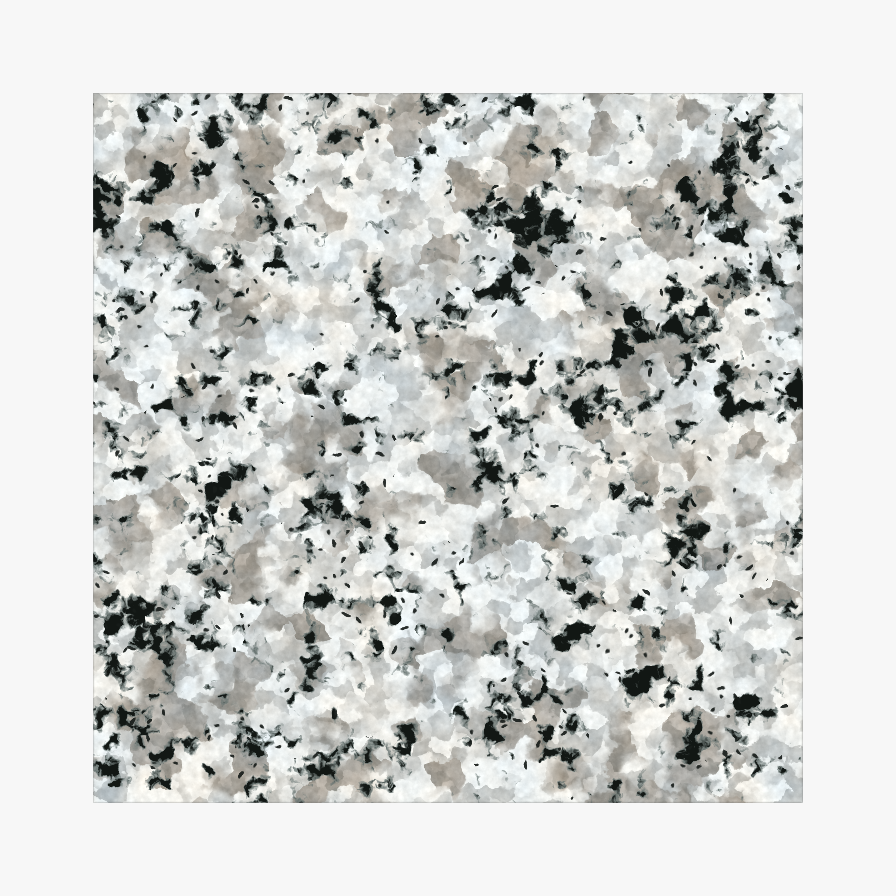
This texture is drawn by a Shadertoy shader. Its source:

```glsl
// A square slab of polished pale granite centred on an off-white ground.
// Soft-edged crystals give feldspar and quartz; thresholded fractal noise
// gives clustered dark mica, with small elongated flecks scattered on top.

vec2 hash2(vec2 p) {
    vec3 q = fract(p.xyx * vec3(0.1031, 0.1030, 0.0973));
    q += dot(q, q.yzx + 33.33);
    return fract((q.xx + q.yz) * q.zy);
}

float noise(vec2 p) {
    vec2 i = floor(p), f = fract(p);
    f = f * f * (3.0 - 2.0 * f);
    return mix(mix(hash2(i).x, hash2(i + vec2(1, 0)).x, f.x),
               mix(hash2(i + vec2(0, 1)).x, hash2(i + vec2(1, 1)).x, f.x), f.y);
}

float fbm(vec2 p) {
    float sum = 0.0, gain = 0.533;
    for (int i = 0; i < 4; i++) {
        sum += gain * noise(p);
        p = mat2(1.6, 1.2, -1.2, 1.6) * p + 17.3;
        gain *= 0.5;
    }
    return sum;
}

// Random tone per crystal, blended softly where crystals meet
float crystals(vec2 p) {
    vec2 cell = floor(p);
    float tone = 0.0, total = 0.0;
    for (int y = -1; y <= 1; y++)
    for (int x = -1; x <= 1; x++) {
        vec2 id = cell + vec2(x, y);
        vec2 d = id + hash2(id) - p;
        float weight = exp(-22.0 * dot(d, d));
        tone += weight * hash2(id + 71.0).x;
        total += weight;
    }
    return tone / total;
}

// Sparse elongated flecks at random angles
float flecks(vec2 p, float density) {
    vec2 cell = floor(p);
    float cover = 0.0;
    for (int y = -1; y <= 1; y++)
    for (int x = -1; x <= 1; x++) {
        vec2 id = cell + vec2(x, y);
        vec2 shape = hash2(id + 131.0);
        vec2 d = p - id - hash2(id + 29.0);
        float angle = 6.283 * shape.x;
        d = mat2(cos(angle), -sin(angle), sin(angle), cos(angle)) * d;
        d.y *= 1.0 + 1.5 * shape.y;
        float radius = mix(0.13, 0.32, shape.y * shape.y);
        float present = step(hash2(id + 211.0).x, density);
        cover = max(cover, present * smoothstep(0.07, -0.07, length(d) - radius));
    }
    return cover;
}

vec3 granite(vec2 p) {
    vec2 ragged = vec2(fbm(p * 90.0), fbm(p * 90.0 + 40.0)) - 0.5;
    vec2 q = p + 0.016 * ragged;
    float cluster = fbm(p * 15.0 + 5.0);
    float fine = fbm(p * 170.0 + 9.0) - 0.5;

    // Milky feldspar
    float milk = 0.55 * crystals(q * 58.0) + 0.45 * fbm(p * 36.0 + 60.0);
    vec3 color = mix(vec3(0.74, 0.75, 0.74), vec3(0.95, 0.96, 0.95),
                     smoothstep(0.2, 0.68, milk));

    // Smoky, slightly brown quartz
    float smoke = 0.45 * crystals(q * 34.0 + 80.0) + 0.55 * fbm(p * 19.0 + 33.0);
    vec3 quartz = mix(vec3(0.50, 0.49, 0.46), vec3(0.69, 0.67, 0.64),
                      crystals(q * 75.0 + 15.0));
    color = mix(color, quartz, 0.8 * smoothstep(0.53, 0.69, smoke));

    // Faint warm and cool stains, then fine grain
    color += (fbm(p * 24.0 + 90.0) - 0.5) * vec3(0.07, 0.0, -0.07);
    color += 0.16 * fine;

    // Dark mica with a blue-grey fringe
    float mica = fbm(q * 64.0 + 12.0) + 0.55 * (cluster - 0.5) + 0.18 * (smoke - 0.5);
    color = mix(color, vec3(0.40, 0.45, 0.44), 0.82 * smoothstep(0.61, 0.71, mica));
    color = mix(color, vec3(0.07, 0.09, 0.08), smoothstep(0.69, 0.77, mica));

    // Isolated flecks, denser near the clusters
    float density = 0.04 + 0.36 * smoothstep(0.42, 0.72, cluster);
    float fleck = flecks((p + 0.007 * ragged) * 62.0, density);
    return mix(color, vec3(0.09, 0.11, 0.10), 0.92 * fleck);
}

void mainImage(out vec4 fragColor, in vec2 fragCoord) {
    float pixel = 1.0 / min(iResolution.x, iResolution.y);
    vec2 p = (fragCoord - 0.5 * iResolution.xy) * pixel;

    // Slab with a thin shaded rim
    float edge = max(abs(p.x), abs(p.y)) - 0.396;
    vec3 stone = clamp(granite(p + 2.0), 0.0, 1.0);
    stone *= 1.0 - 0.18 * smoothstep(-0.002, 0.0, edge);

    float slab = smoothstep(0.5 * pixel, -0.5 * pixel, edge);
    fragColor = vec4(mix(vec3(0.968), stone, slab), 1.0);
}
```
